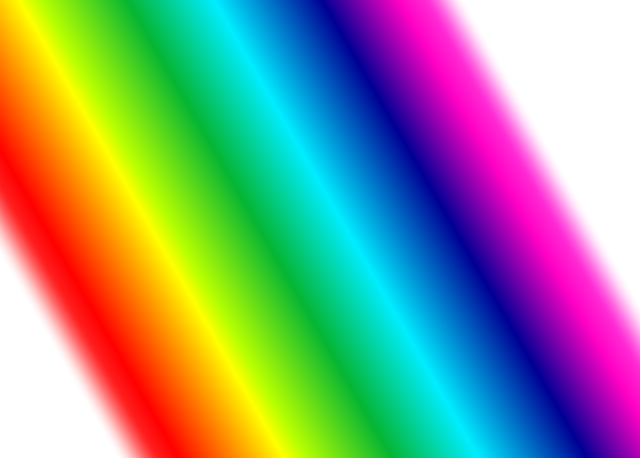
Write a WebGL 2 fragment shader that draws this background.

```glsl
#version 300 es
precision highp float;

uniform vec2 u_resolution;
out vec4 outColor;

const int STOP_COUNT = 9;
const float SLANT = 0.414; // sideways drift of the bands from top to bottom

// Position across the bands: x along the top edge, in canvas widths
float bandCoordinate(vec2 uv, float slant) {
    return uv.x - slant * (1.0 - uv.y);
}

// Piecewise linear ramp; rgb holds the colour, w its position
vec3 colorRamp(vec4 stops[STOP_COUNT], float position) {
    vec3 color = stops[0].rgb;
    for (int i = 1; i < STOP_COUNT; i++) {
        float start = stops[i - 1].w;
        float blend = clamp((position - start) / (stops[i].w - start), 0.0, 1.0);
        color = mix(color, stops[i].rgb, blend);
    }
    return color;
}

// Coverage of the ribbon, fading softly at both outer edges
float ribbonMask(float position, vec2 leftFade, vec2 rightFade) {
    return smoothstep(leftFade.x, leftFade.y, position)
         * (1.0 - smoothstep(rightFade.x, rightFade.y, position));
}

void main() {
    vec2 uv = gl_FragCoord.xy / u_resolution;
    float position = bandCoordinate(uv, SLANT);

    // Spectrum from the left edge to the right edge
    vec4 spectrum[STOP_COUNT] = vec4[STOP_COUNT](
        vec4(1.00, 0.16, 0.16, -0.180),  // light red
        vec4(1.00, 0.00, 0.00, -0.135),  // red
        vec4(1.00, 1.00, 0.00, 0.030),   // yellow
        vec4(0.72, 1.00, 0.00, 0.063),   // lime
        vec4(0.02, 0.71, 0.20, 0.199),   // green
        vec4(0.00, 0.93, 1.00, 0.334),   // cyan
        vec4(0.00, 0.00, 0.58, 0.503),   // navy
        vec4(1.00, 0.00, 0.77, 0.622),   // magenta
        vec4(1.00, 0.20, 0.84, 0.675)    // pink
    );

    // Ribbon over a white ground
    vec3 ground = vec3(1.0);
    float coverage = ribbonMask(position, vec2(-0.232, -0.164), vec2(0.662, 0.727));
    outColor = vec4(mix(ground, colorRamp(spectrum, position), coverage), 1.0);
}
```
